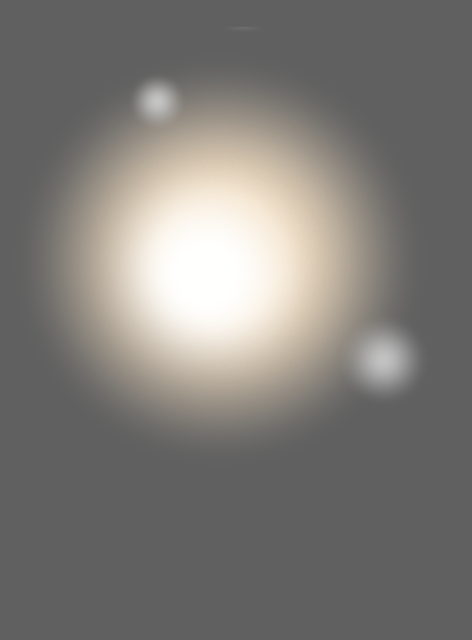
Give the GLSL for this background, as a WebGL 2 fragment shader.

```glsl
#version 300 es
precision highp float;
// A warm, blurred orb of light on flat grey, with two small pale glows beside it.
// Each glow is a smooth radial falloff; the orb holds an off-centre white core,
// and a faint hash grain breaks up the banding in its gradient.
uniform vec2 u_resolution;
out vec4 fragColor;

// 1 inside the inner radius, easing to 0 at the outer radius
float glow(vec2 p, vec2 center, float inner, float outer) {
    return 1.0 - smoothstep(inner, outer, length(p - center));
}

// Sineless hash, 0 to 1
float hash(vec2 cell) {
    vec3 q = fract(cell.xyx * 0.1031);
    q += dot(q, q.yzx + 33.33);
    return fract((q.x + q.y) * q.z);
}

void main() {
    // Both axes in canvas heights
    vec2 p = gl_FragCoord.xy / u_resolution.y;
    vec3 color = vec3(0.378);

    // Orb: cream body, with the white core low and left of its middle
    float core = glow(p, vec2(0.322, 0.571), 0.035, 0.195);
    vec3 orbColor = mix(vec3(0.95, 0.87, 0.76), vec3(1.0, 1.0, 0.995), core);
    float orb = glow(p, vec2(0.344, 0.594), 0.086, 0.326);
    color = mix(color, orbColor, orb);

    // Pale glows at upper left and lower right
    float smallGlow = glow(p, vec2(0.246, 0.841), 0.0, 0.047);
    float largeGlow = glow(p, vec2(0.599, 0.4375), 0.0, 0.074);
    color = mix(color, vec3(0.78), 0.97 * smallGlow);
    color = mix(color, vec3(0.77), 0.97 * largeGlow);

    // Faint sliver near the top: crisp upper edge, soft lower edge and ends
    vec2 s = p - vec2(0.380, 0.957);
    float sliver = smoothstep(-0.008, 0.0, s.y) * (1.0 - smoothstep(0.0, 0.002, s.y));
    color += 0.045 * sliver * (1.0 - smoothstep(0.0, 0.036, abs(s.x)));

    // Fine grain, only within the orb's gradient
    float grain = hash(floor(p * 512.0)) - 0.5;
    color += 0.012 * grain * orb * (1.0 - core);

    fragColor = vec4(clamp(color, 0.0, 1.0), 1.0);
}
```
